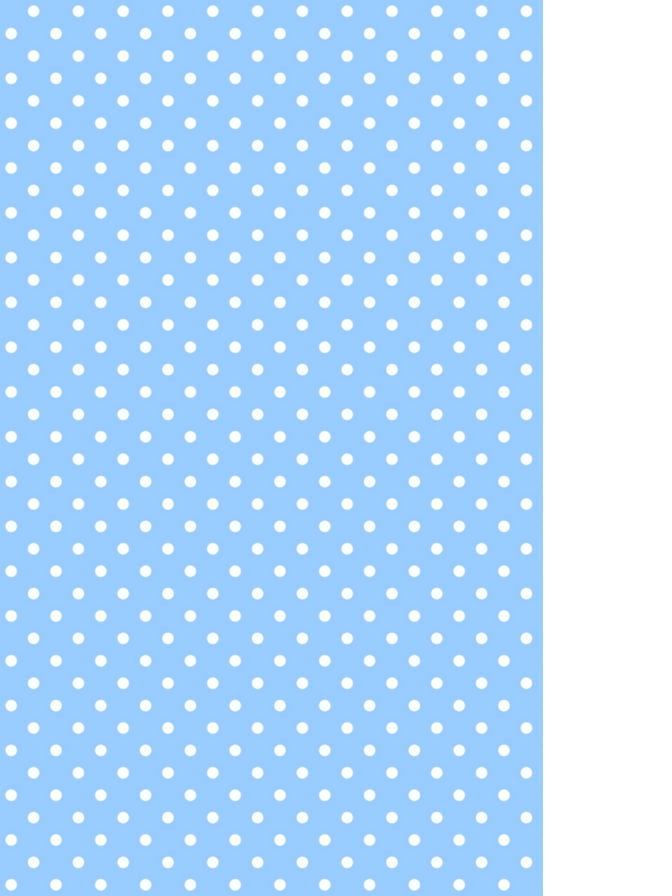
Reproduce this pattern procedurally as a Shadertoy shader.

```glsl
const float PITCH = 1.0 / 20.0;         // dot spacing, in canvas heights
const float DOT_RADIUS = 0.0064;
const float HALO_RADIUS = 0.0086;       // faint tint around each dot
const float CLOTH_WIDTH = 0.6061;       // right edge of the dotted area
const float GRAIN = 0.008;
const float GRAIN_CELLS = 512.0;        // grain cells per canvas height
const vec3 BLUE = vec3(0.600, 0.800, 1.000);
const vec3 HALO = vec3(0.630, 0.800, 0.950);
const vec3 DOT = vec3(0.975, 1.000, 0.995);
const vec3 MARGIN = vec3(1.0);

float hash(vec2 p) {
    return fract(sin(dot(p, vec2(12.9898, 78.233))) * 43758.5453);
}

// Distance to the nearest point of a square lattice shifted by offset
float latticeDistance(vec2 p, vec2 offset) {
    vec2 cell = fract(p / PITCH - offset + 0.5) - 0.5;
    return length(cell) * PITCH;
}

// Two interleaved lattices make the staggered rows
float dotDistance(vec2 p) {
    return min(latticeDistance(p, vec2(0.25)), latticeDistance(p, vec2(0.75)));
}

// Antialiased coverage of the region where distance is negative
float coverage(float signedDistance, float softness) {
    return 1.0 - smoothstep(-softness, softness, signedDistance);
}

void mainImage(out vec4 fragColor, in vec2 fragCoord) {
    vec2 p = fragCoord / iResolution.y;
    float pixel = 1.0 / iResolution.y;
    float distanceToDot = dotDistance(p);

    // Blue ground with faint halos and grain
    vec3 color = mix(BLUE, HALO, 0.8 * coverage(distanceToDot - HALO_RADIUS, pixel));
    color -= GRAIN * hash(floor(p * GRAIN_CELLS)) * coverage(distanceToDot - 1.5 * HALO_RADIUS, pixel);

    // White dots
    color = mix(color, DOT, coverage(distanceToDot - DOT_RADIUS, 0.9 * pixel));

    // Plain margin on the right
    color = mix(MARGIN, color, coverage(p.x - CLOTH_WIDTH, 0.5 * pixel));

    fragColor = vec4(color, 1.0);
}
```
